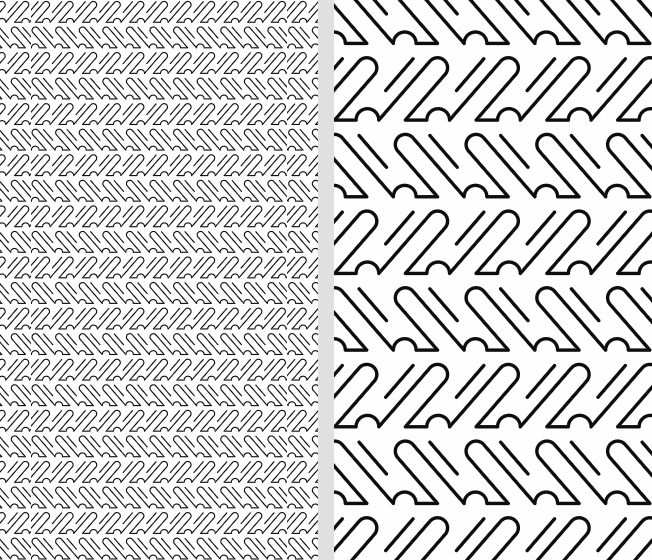
Left: the whole. Right: its middle third, enlarged.
A WebGL 2 fragment shader for this pattern:

```glsl
#version 300 es
precision highp float;

uniform vec2 u_resolution;
out vec4 fragColor;

// Lengths are in units of 1/768 of the canvas height.
const float CANVAS_HEIGHT = 768.0;
const float ROW_PITCH = 35.05;
const float FIRST_BASELINE = 30.5;
const float MOTIF_PITCH = 32.35;
const float TILE_WIDTH = 352.0;
const float TILE_START = 42.0;
const float RISING_TIP = 6.6;
const float FALLING_TIP = 21.3;
const float LINE_WIDTH = 1.55;

const vec3 PAPER = vec3(0.995);
const vec3 INK = vec3(0.05);

float segmentDistance(vec2 p, vec2 a, vec2 b) {
    vec2 ab = b - a;
    float t = clamp(dot(p - a, ab) / dot(ab, ab), 0.0, 1.0);
    return length(p - a - t * ab);
}

// Half circle bulging along the unit vector axis.
float halfCircleDistance(vec2 p, vec2 centre, float radius, vec2 axis) {
    vec2 q = p - centre;
    float along = dot(q, axis);
    float across = abs(dot(q, vec2(-axis.y, axis.x)));
    return along > 0.0 ? abs(length(q) - radius)
                       : length(vec2(across - radius, along));
}

// One hairpin with its foot and loose stroke; the foot tip is the origin.
float motifDistance(vec2 p, float pitch) {
    const float archRadius = 5.2;
    const float archCentre = 15.0;
    const float topHeight = 28.5;
    vec2 slant = vec2(0.656, 0.755);
    vec2 normal = vec2(-slant.y, slant.x);

    // The hairpin closes the gap left between neighbouring feet.
    float gap = pitch - archCentre - archRadius;
    float bendRadius = 0.5 * gap * slant.y;
    float rise = topHeight - bendRadius - bendRadius * normal.y;
    vec2 outerTop = slant * rise / slant.y;
    vec2 innerTop = outerTop + 2.0 * bendRadius * normal;
    vec2 bendCentre = 0.5 * (outerTop + innerTop);

    float d = segmentDistance(p, vec2(0.0), outerTop);
    d = min(d, segmentDistance(p, vec2(-gap, 0.0), innerTop));
    d = min(d, halfCircleDistance(p, bendCentre, bendRadius, slant));

    // Foot: flat part and arch.
    d = min(d, segmentDistance(p, vec2(0.0), vec2(archCentre - archRadius, 0.0)));
    d = min(d, halfCircleDistance(p, vec2(archCentre, 0.0), archRadius, vec2(0.0, 1.0)));

    // Loose stroke between hairpins.
    return min(d, segmentDistance(p, vec2(-9.0, 13.5), vec2(3.5, 28.0)));
}

float rowDistance(vec2 p, float pitch) {
    float nearest = floor(p.x / pitch + 0.5);
    float d = pitch;
    for (int k = -1; k <= 1; k++) {
        float tip = (nearest + float(k)) * pitch;
        d = min(d, motifDistance(p - vec2(tip, 0.0), pitch));
    }
    return d;
}

void main() {
    float unitsPerPixel = CANVAS_HEIGHT / u_resolution.y;
    vec2 p = gl_FragCoord.xy * unitsPerPixel;

    // Rows are counted from the top; odd rows lean the other way.
    float fromTop = CANVAS_HEIGHT - p.y;
    float row = floor((fromTop + 1.5) / ROW_PITCH);
    float height = FIRST_BASELINE + row * ROW_PITCH - fromTop;

    // The wide tile is not a whole number of motifs, so seams cut them.
    float tileX = mod(p.x - TILE_START, TILE_WIDTH);
    bool falling = mod(row, 2.0) > 0.5;
    float x = falling ? FALLING_TIP - tileX : tileX - RISING_TIP;

    float edge = rowDistance(vec2(x, height), MOTIF_PITCH) - 0.5 * LINE_WIDTH;
    float ink = clamp(0.5 - edge / unitsPerPixel, 0.0, 1.0);
    fragColor = vec4(mix(PAPER, INK, ink), 1.0);
}
```
